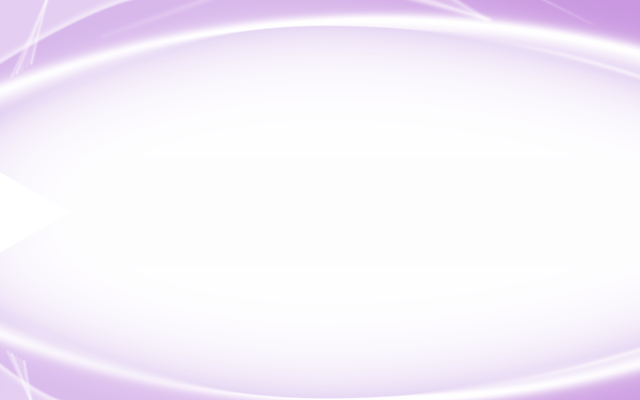
A Shadertoy shader for this background:

```glsl
// Draws a pale lens of light framed above and below by glowing lavender ribbons.

const vec3 WHITE = vec3(1.0);
const vec3 PAPER = vec3(0.996, 0.993, 0.997);
const vec3 MIST = vec3(0.91, 0.84, 0.955);
const vec3 LILAC = vec3(0.845, 0.715, 0.92);
const vec3 ORCHID = vec3(0.79, 0.595, 0.88);
const vec3 INNER_SHADE = vec3(0.095, 0.155, 0.045);

// Parabola with a separate curvature on each side of its vertex.
float arch(float x, float vertex, float base, vec2 curvature) {
    float dx = x - vertex;
    return base + (dx < 0.0 ? curvature.x : curvature.y) * dx * dx;
}

float bell(float d, float width) {
    return exp(-d * d / (width * width));
}

// Soft line between two points, fading towards its end.
float streak(vec2 p, vec2 a, vec2 b, float width) {
    vec2 ab = b - a;
    float t = clamp(dot(p - a, ab) / dot(ab, ab), 0.0, 1.0);
    return bell(length(p - a - ab * t), width) * (1.0 - 0.6 * t);
}

// Fan of streaks whose start points spread out and whose ends converge.
float fan(vec2 p, vec2 start, vec2 spread, vec2 end, float width) {
    float light = 0.0;
    for (int i = 0; i < 5; i++) {
        float k = float(i);
        vec2 tip = end + spread * 0.25 * sin(k * 2.4);
        light += streak(p, start + spread * k, tip, width) * (0.35 + 0.2 * sin(k * 1.9));
    }
    return min(light, 0.8);
}

// Light corner bounded by a bright curved rim; size is its reach in x and y.
vec3 cornerVeil(vec3 color, vec2 p, vec2 size, float pixel) {
    float rim = size.y * pow(max(1.0 - p.x / size.x, 0.0), 1.3);
    float d = rim - p.y;
    float inside = smoothstep(-pixel, 0.006 + pixel, d) * step(p.x, size.x);
    color = mix(color, MIST, inside * 0.75);
    return mix(color, WHITE, inside * 0.5 * bell(d - 0.006, 0.012));
}

// One half of the frame; p.y is the depth from the nearer canvas edge.
vec3 ribbonFrame(vec2 p, float ribbonY, float lensY, vec2 veil, float streaks,
                 float strength, float pixel) {
    float side = abs(p.x - 0.508);
    float below = p.y - ribbonY;
    float depth = p.y - lensY;

    // Coloured field beyond the ribbon.
    vec3 color = mix(LILAC, ORCHID, smoothstep(0.3, 0.95, p.x));
    color = mix(WHITE, color, strength);
    color = cornerVeil(color, p, veil, pixel);
    color = mix(color, WHITE, streaks);
    color = mix(color, MIST, smoothstep(-0.01, 0.03, below));

    // Ribbon with a tight outer rim and a looser inner glow.
    float ribbonWidth = below < 0.0 ? 0.016 + 0.014 * side : 0.031;
    color = mix(color, WHITE, bell(below, ribbonWidth));
    color = mix(color, WHITE, 0.22 * bell(below, 0.055));

    // Lens interior, shaded at its rim and rippled near the left end.
    float d = max(depth, 0.0);
    float ripple = sin(d * 230.0 + p.x * 17.0) + 0.5 * sin(d * 410.0 - p.x * 23.0);
    float shade = exp(-d / 0.075) * (1.0 + 0.25 * side);
    shade += 0.05 * ripple * exp(-d / 0.03) * smoothstep(0.15, 0.45, side);
    vec3 lens = WHITE - INNER_SHADE * shade;
    float softness = pixel + 0.05 * smoothstep(0.1, 0.5, side);
    color = mix(color, lens, smoothstep(-softness, softness, depth));

    // Fine highlight where the rim parts from the ribbon.
    float rimLight = smoothstep(0.68, 0.95, p.x) * bell(depth, 0.004 + pixel);
    return mix(color, WHITE, 0.55 * rimLight);
}

void mainImage(out vec4 fragColor, in vec2 fragCoord) {
    vec2 uv = fragCoord / iResolution.xy;
    float pixel = 1.0 / iResolution.y;
    vec2 top = vec2(uv.x, 1.0 - uv.y);
    vec2 stretch = vec2(1.6, 1.0);
    float fine = 0.0025 + 0.5 * pixel;

    // Streaks crossing the coloured fields.
    float topLight = fan(top * stretch, vec2(1.00, -0.01), vec2(0.03, 0.0),
                         vec2(1.22, 0.05), fine * 1.6);
    topLight += fan(top * stretch, vec2(0.03, 0.19), vec2(0.012, -0.008),
                    vec2(0.12, -0.01), fine);
    topLight += 0.25 * streak(top * stretch, vec2(1.34, -0.01), vec2(1.48, 0.06), fine);
    topLight += 0.25 * streak(top * stretch, vec2(0.54, -0.01), vec2(0.26, 0.09), fine * 2.0);
    float lowLight = fan(uv * stretch, vec2(0.02, 0.12), vec2(0.01, -0.006),
                         vec2(0.08, -0.01), fine);

    // Upper and lower halves, multiplied so they meet in white.
    vec3 color = ribbonFrame(top, arch(uv.x, 0.59, 0.05, vec2(0.51, 0.495)),
        arch(uv.x, 0.508, 0.0646, vec2(0.84, 0.525)), vec2(0.215, 0.162),
        min(topLight, 0.85), 1.0, pixel);
    color *= ribbonFrame(uv, arch(uv.x, 0.58, 0.0, vec2(0.5, 0.53)),
        arch(uv.x, 0.508, 0.004, vec2(0.75, 0.5)), vec2(0.1, 0.094),
        min(lowLight, 0.85), 0.92, pixel);

    // Haze on the left side, opened by a white wedge.
    float middle = bell(uv.y - 0.47, 0.25);
    color -= INNER_SHADE * 0.22 * middle * exp(-uv.x / 0.06);
    color = min(color, PAPER + 0.004 * (1.0 - middle));
    float wedge = 0.1 * (1.0 - uv.x / 0.11) - abs(uv.y - 0.469);
    color = mix(color, WHITE, smoothstep(-pixel, pixel, wedge));

    fragColor = vec4(clamp(color, 0.0, 1.0), 1.0);
}
```
